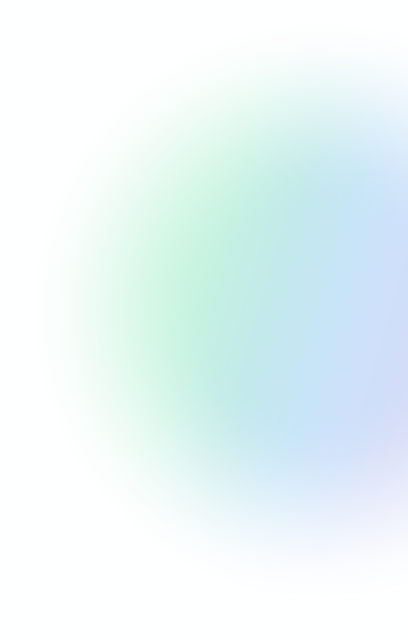
Reproduce this background procedurally as a Shadertoy shader.

```glsl
// Lengths are in canvas heights
const vec2 GLOW_CENTER = vec2(0.500, 0.516);
const float GLOW_INNER = 0.165;
const float GLOW_OUTER = 0.465;
const vec2 HUE_AXIS = vec2(0.96, -0.28);

const vec3 PAPER = vec3(0.997, 0.999, 0.999);
const vec3 GREEN = vec3(0.780, 0.960, 0.870);
const vec3 MINT = vec3(0.770, 0.945, 0.885);
const vec3 AQUA = vec3(0.765, 0.915, 0.920);
const vec3 SKY = vec3(0.780, 0.898, 0.968);
const vec3 PERIWINKLE = vec3(0.805, 0.882, 0.980);
const vec3 LAVENDER = vec3(0.835, 0.860, 0.970);

float ramp(float from, float to, float x) {
    return clamp((x - from) / (to - from), 0.0, 1.0);
}

// Hue sweep along the tilted axis
vec3 sweepColor(float s) {
    vec3 color = mix(GREEN, MINT, ramp(-0.24, -0.17, s));
    color = mix(color, AQUA, ramp(-0.17, -0.08, s));
    color = mix(color, SKY, ramp(-0.08, 0.01, s));
    color = mix(color, PERIWINKLE, ramp(0.01, 0.08, s));
    return mix(color, LAVENDER, ramp(0.08, 0.18, s));
}

void mainImage(out vec4 fragColor, in vec2 fragCoord) {
    vec2 p = fragCoord / iResolution.y - GLOW_CENTER;

    // Soft round falloff into the paper
    float glow = 1.0 - smoothstep(GLOW_INNER, GLOW_OUTER, length(p));
    vec3 color = mix(PAPER, sweepColor(dot(p, HUE_AXIS)), glow);

    fragColor = vec4(color, 1.0);
}
```
